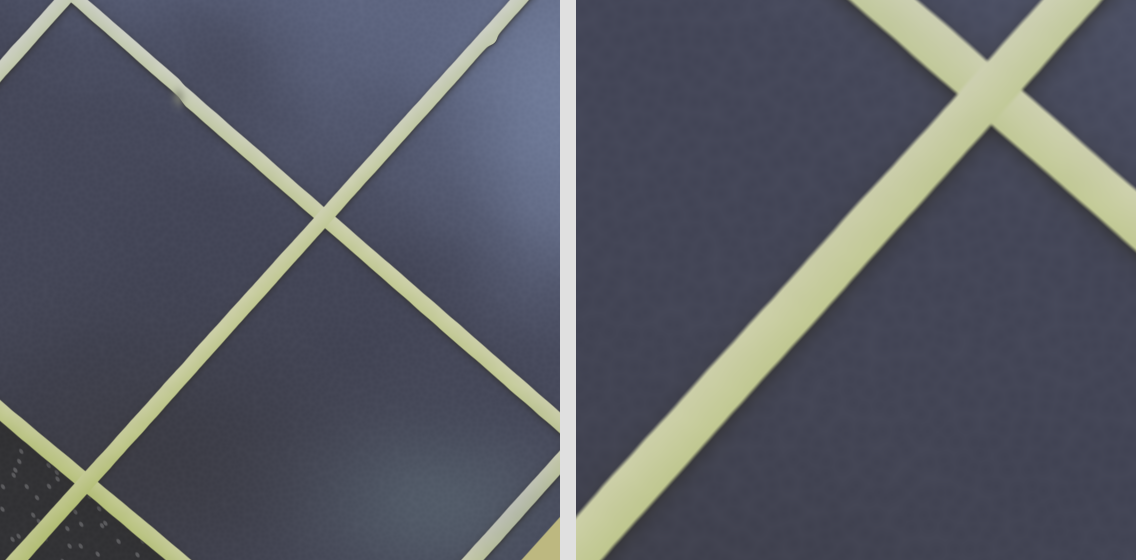
Left, the full canvas; right, a detail of the centre.
This pattern is drawn by a three.js fragment shader. Its source:

```glsl
varying vec2 vUv;

const vec3 TILE_MID    = vec3(0.270, 0.280, 0.350);
const vec3 TILE_LIGHT  = vec3(0.365, 0.395, 0.500);
const vec3 TILE_GLARE  = vec3(0.460, 0.510, 0.630);
const vec3 TILE_DARK   = vec3(0.235, 0.235, 0.265);
const vec3 TILE_SOOT   = vec3(0.185, 0.185, 0.190);
const vec3 SHEEN       = vec3(0.340, 0.380, 0.430);
const vec3 GROUT_PALE  = vec3(0.780, 0.800, 0.730);
const vec3 GROUT_GREEN = vec3(0.780, 0.800, 0.620);
const vec3 GROUT_MOSS  = vec3(0.710, 0.750, 0.470);
const vec3 SHADOW      = vec3(0.190, 0.185, 0.180);
const vec3 CORNER      = vec3(0.740, 0.720, 0.500);

const vec2  RISE_NORMAL = vec2(0.744, -0.668); // across the rising strips
const float RISE_OFFSET = 0.0223;
const float RISE_PERIOD = 0.6055;
const float FALL_START  = 0.267;   // height of the low falling strip at the left edge
const float FALL_PERIOD = 0.850;
const float FALL_SLOPE  = 0.838;
const float FALL_FAN    = 0.034;   // extra slope per strip
const float HALF_TOP    = 0.0128;  // strip half widths at the top and bottom
const float HALF_BOTTOM = 0.0150;
const float CORNER_EDGE = 0.6927;
const float SOFT        = 0.0017;
const vec2  BREAK_AT    = vec2(0.325, 0.832);
const vec2  NICK_AT     = vec2(0.880, 0.928);

float hash(vec2 p) {
  return fract(sin(dot(p, vec2(127.1, 311.7))) * 43758.5);
}

// Distance to the nearest scattered point
float cellular(vec2 p) {
  vec2 cell = floor(p);
  float nearest = 2.0;
  for (int j = -1; j <= 1; j++) {
    for (int i = -1; i <= 1; i++) {
      vec2 c = cell + vec2(float(i), float(j));
      vec2 point = c + vec2(hash(c), hash(c + 37.0));
      nearest = min(nearest, length(p - point));
    }
  }
  return nearest;
}

float waves(vec2 p) {
  float sum = 0.0, amp = 0.5;
  for (int i = 0; i < 4; i++) {
    sum += amp * sin(p.x + 1.7 * sin(p.y)) * cos(p.y - 0.6 * p.x);
    p = mat2(1.6, 1.2, -1.2, 1.6) * p + 1.3;
    amp *= 0.5;
  }
  return sum;
}

float blob(vec2 p, vec2 center, vec2 radius) {
  vec2 q = (p - center) / radius;
  return exp(-dot(q, q));
}

float band(float d, float halfWidth) {
  return 1.0 - smoothstep(-SOFT, SOFT, abs(d) - halfWidth);
}

vec3 tileColor(vec2 p, float fallIndex) {
  float mottle = waves(p * 9.0);
  float light = smoothstep(0.10, 0.65, p.x * 0.55 + p.y - 0.72 + 0.05 * mottle);
  vec3 col = mix(TILE_MID, TILE_LIGHT, light);
  col = mix(col, TILE_GLARE, 0.75 * blob(p, vec2(1.0, 0.82), vec2(0.16, 0.26)));
  col = mix(col, TILE_DARK, 0.85 * blob(p, vec2(0.22, 0.16), vec2(0.42, 0.26)));
  col = mix(col, TILE_MID, 0.5 * blob(p, vec2(0.40, 0.88), vec2(0.10, 0.12)));
  col = mix(col, SHEEN, 0.85 * blob(p, vec2(0.78, 0.10), vec2(0.20, 0.13)));

  // Sooty lowest tiles with pale scratches
  float soot = 1.0 - smoothstep(-0.03, 0.0, fallIndex);
  col = mix(col, TILE_SOOT, 0.85 * soot);
  float scratch = cellular(vec2(p.x * 34.0 + p.y * 12.0, p.y * 26.0));
  col += 0.16 * soot * (1.0 - smoothstep(0.06, 0.17, scratch));

  float grain = cellular(p * 110.0) - 0.45;
  return col + 0.018 * grain + 0.008 * mottle;
}

// Dark rim around a strip, stronger on its lower side
vec3 shade(vec3 col, float d, float halfWidth, float lower) {
  float gap = max(abs(d) - halfWidth, 0.0);
  float strength = mix(0.25, 0.75, step(0.0, d * lower));
  return mix(col, SHADOW, strength * exp(-gap / 0.005));
}

vec3 groutColor(vec2 p, float across) {
  vec3 col = mix(GROUT_GREEN, GROUT_PALE, smoothstep(0.45, 1.0, p.y));
  col = mix(col, GROUT_PALE * 0.92, blob(p, vec2(0.93, 0.08), vec2(0.14)));
  col = mix(col, GROUT_MOSS, 0.75 * blob(p, vec2(0.08, 0.04), vec2(0.32, 0.26)));
  col += vec3(0.025, 0.015, 0.05) * across;
  return col + 0.012 * waves(p * 40.0);
}

void main() {
  vec2 p = vUv;
  float wobble = 0.0007 * waves(p * 35.0);
  float halfWidth = mix(HALF_BOTTOM, HALF_TOP, p.y) + wobble;

  // Two families of strips
  float rise = dot(p, RISE_NORMAL) - RISE_OFFSET;
  float riseD = rise - RISE_PERIOD * floor(rise / RISE_PERIOD + 0.5);
  float fallStep = FALL_PERIOD - FALL_FAN * p.x;
  float fall = (p.y + FALL_SLOPE * p.x - FALL_START) / fallStep;
  float row = floor(fall + 0.5);
  float slope = FALL_SLOPE + FALL_FAN * row;
  float fallD = (fall - row) * fallStep / sqrt(1.0 + slope * slope);

  // Misaligned, thinner piece above the break
  float piece = step(0.5, row) * (1.0 - smoothstep(-0.008, 0.008, p.x - BREAK_AT.x));
  fallD -= 0.0035 * piece;
  float fallHalf = halfWidth - 0.001 * piece;

  // Chip bulging from the edge of a rising strip
  float riseHalf = halfWidth + 0.006 * blob(p, NICK_AT, vec2(0.010)) * step(0.0, riseD);

  vec3 col = tileColor(p, fall);
  col = shade(col, fallD, fallHalf, -1.0);
  col = shade(col, riseD, riseHalf, 1.0);
  col = mix(col, groutColor(p, fallD / fallHalf), band(fallD, fallHalf));

  // Smudge at the break
  float smudge = blob(p, BREAK_AT - vec2(0.006, 0.006), vec2(0.011, 0.016));
  col = mix(col, vec3(0.53, 0.54, 0.48), 0.6 * smudge);

  col = mix(col, groutColor(p, -riseD / riseHalf), band(riseD, riseHalf));

  // Plain border in the lower right corner
  float corner = dot(p, RISE_NORMAL) - CORNER_EDGE;
  col = mix(col, CORNER, smoothstep(-SOFT, SOFT, corner));

  gl_FragColor = vec4(col, 1.0);
}
```
